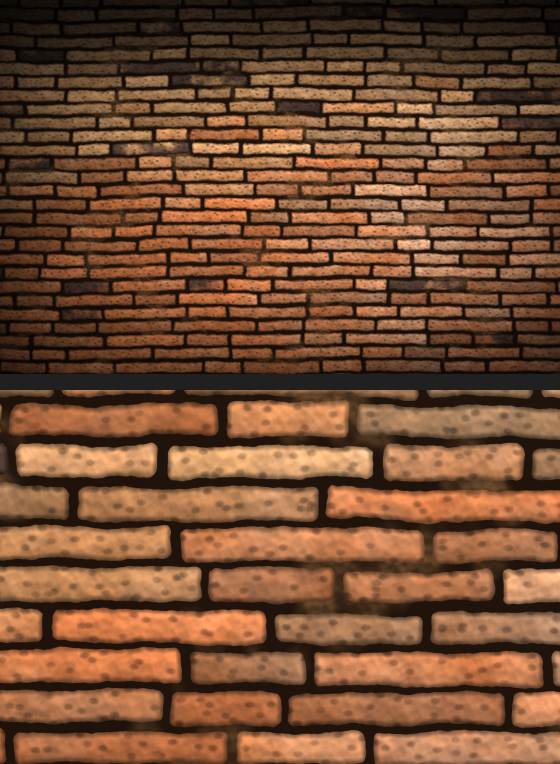
Top: the whole. Bottom: its middle third, enlarged.
This texture is drawn by a Shadertoy shader. Its source:

```glsl
// Weathered brick wall: thin courses of alternating long and short bricks with
// dark recessed joints, lit by a soft pool of light. Bricks are rounded boxes
// warped by layered sines; cellular noise makes the pits and grain.

const float COURSES = 27.5;   // brick rows over the canvas height
const float PAIR = 8.97;      // long + short brick, in course heights

const vec3 ORANGE   = vec3(0.76, 0.44, 0.26);
const vec3 TAN      = vec3(0.77, 0.57, 0.38);
const vec3 PALE     = vec3(0.84, 0.66, 0.53);
const vec3 CHARCOAL = vec3(0.27, 0.20, 0.18);
const vec3 JOINT    = vec3(0.12, 0.07, 0.04);
const vec3 SAND     = vec3(0.50, 0.35, 0.21);

struct Brick { vec2 id; vec2 p; vec2 halfSize; };

float hash(vec2 p) {
    vec3 v = fract(p.xyx * vec3(0.1031, 0.1030, 0.0973));
    v += dot(v, v.yzx + 33.33);
    return fract((v.x + v.y) * v.z);
}

// Layered sines, roughly -1..1
float waves(vec2 p) {
    float sum = 0.0, amp = 0.5;
    for (int i = 0; i < 4; i++) {
        sum += amp * sin(p.x + 1.7 * sin(p.y));
        p = mat2(1.6, 1.2, -1.2, 1.6) * p + 2.3;
        amp *= 0.6;
    }
    return sum;
}

// Cellular noise: distance to the nearest scattered point
float cells(vec2 p) {
    vec2 base = floor(p);
    float nearest = 2.0;
    for (int y = -1; y <= 1; y++)
    for (int x = -1; x <= 1; x++) {
        vec2 c = base + vec2(x, y);
        vec2 site = c + vec2(hash(c), hash(c + 57.3));
        nearest = min(nearest, length(p - site));
    }
    return nearest;
}

float roundedBox(vec2 p, vec2 halfSize, float radius) {
    vec2 d = abs(p) - halfSize + radius;
    return length(max(d, 0.0)) + min(max(d.x, d.y), 0.0) - radius;
}

// Start of pair k in a course, in pair lengths
float pairStart(float k, float course) {
    return k + 0.12 * hash(vec2(k, course + 11.0));
}

// Brick under q, with local position and half size in course heights
Brick findBrick(vec2 q) {
    float course = floor(q.y);
    float t = q.x / PAIR + 0.5 * mod(course, 2.0) + 0.35 * hash(vec2(course, 3.0));
    float k = floor(t);
    if (t < pairStart(k, course)) k -= 1.0;
    float a = pairStart(k, course), b = pairStart(k + 1.0, course);
    float ratio = 0.58 + 0.13 * hash(vec2(k, course + 31.0));
    if (hash(vec2(k, course + 47.0)) > 0.82) ratio = 1.0 - ratio;
    float split = mix(a, b, ratio);
    float second = step(split, t);
    if (second > 0.5) a = split; else b = split;

    vec2 id = vec2(2.0 * k + second, course);
    vec2 gap = 0.07 + 0.07 * vec2(hash(id + 5.0), hash(id + 9.0));
    vec2 p = vec2((t - 0.5 * (a + b)) * PAIR, q.y - course - 0.5);
    p.y += (hash(id + 13.0) - 0.5) * (0.06 + 0.03 * p.x);
    return Brick(id, p, vec2(0.5 * (b - a) * PAIR, 0.5) - gap);
}

// Fired clay colour: tan above, orange below, bleached at right, some burnt
vec3 clay(vec2 id, vec2 uv, float stain) {
    float h = hash(id + 71.0);
    float tanAmount = smoothstep(0.42, 0.75, uv.y + 0.35 * (h - 0.5));
    vec3 col = mix(ORANGE, TAN, tanAmount);
    float bleach = exp(-7.0 * dot(uv - vec2(1.15, 0.36), uv - vec2(1.15, 0.36)));
    col = mix(col, PALE, clamp(bleach * (0.3 + 0.6 * h) + 0.25 * stain, 0.0, 0.85));
    float burnt = step(0.92, hash(id + 83.0)) * smoothstep(-0.9, 0.1, stain);
    col = mix(col, CHARCOAL, 0.88 * burnt);
    return col * (0.80 + 0.34 * hash(id + 97.0));
}

// Pool of light: dark at the top, softer falloff at sides and bottom
float lightPool(vec2 s) {
    float top = mix(0.16, 1.0, smoothstep(1.02, 0.66, s.y));
    float bottom = mix(0.45, 1.0, smoothstep(-0.12, 0.32, s.y));
    float side = 1.0 - 0.50 * pow(abs(s.x - 0.54) * 2.0, 2.2);
    return top * bottom * side;
}

void mainImage(out vec4 fragColor, in vec2 fragCoord) {
    vec2 uv = fragCoord / iResolution.y;
    vec2 q = uv * COURSES;
    float pixel = COURSES / iResolution.y;

    // Uneven courses and chipped brick outlines
    q.y += 0.16 * waves(q * vec2(0.16, 0.10));
    Brick brick = findBrick(q);
    vec2 chips = 0.055 * vec2(waves(q * 2.1), waves(q * 2.3 + 9.0));
    float d = roundedBox(brick.p + chips, brick.halfSize, 0.17);
    float face = smoothstep(0.8 * pixel, -0.8 * pixel, d);

    // Surface relief: grain lit from above, and scattered pits
    float relief = cells(q * 3.6) - cells(q * 3.6 + vec2(0.1, 0.35));
    float pits = smoothstep(0.28, 0.08, cells(q * vec2(1.7, 2.4) + 20.0));
    float stain = waves(q * 0.75 + 4.0);

    vec3 wall = clay(brick.id, uv, stain);
    wall *= 1.0 + 0.20 * relief + 0.10 * waves(q * 3.7) - 0.26 * pits;
    wall *= mix(0.58, 1.0, smoothstep(0.0, 0.16, -d));
    wall *= 1.0 + 0.13 * brick.p.y / brick.halfSize.y;

    // Joints are deep shadow with patches of crumbling sandy mortar
    float sandy = smoothstep(0.25, 0.9, waves(q * 0.55 + 15.0));
    vec3 mortar = mix(JOINT, SAND * (0.8 + 0.5 * relief), 0.75 * sandy);

    vec3 col = mix(mortar, wall, face) * lightPool(fragCoord / iResolution.xy);
    fragColor = vec4(clamp(col * 1.06, 0.0, 1.0), 1.0);
}
```
